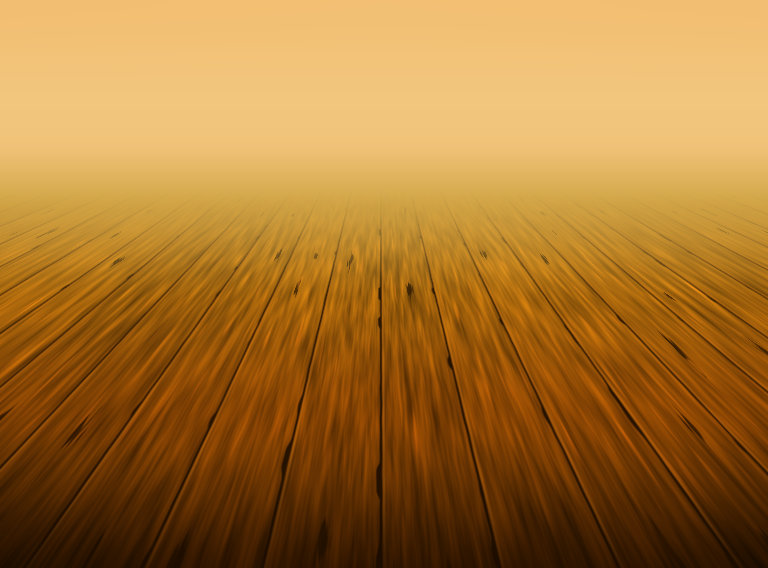
Reproduce this background procedurally as a WebGL 2 fragment shader.

```glsl
#version 300 es
precision highp float;

uniform vec2 u_resolution;
out vec4 fragColor;

// Perspective, in fractions of the canvas
const float HORIZON = 0.884;
const float VANISH_X = 0.496;
const float PLANK_SPREAD = 0.1753;
const float MIN_DEPTH = 0.06;

// Wood detail
const float SEAM_WIDTH = 0.013;
const float CHIP_WIDTH = 0.032;
const float GRAIN_STRENGTH = 0.62;
const float PLANK_VARIATION = 0.16;
const float GOUGE_DENSITY = 0.34;
const float GOUGE_ROWS = 2.2;

// Colours
const vec3 SHADOW = vec3(0.17, 0.075, 0.0);
const vec3 BROWN = vec3(0.50, 0.25, 0.01);
const vec3 GOLD = vec3(0.64, 0.40, 0.05);
const vec3 HAZE = vec3(0.83, 0.66, 0.29);
const vec3 SKY_LOW = vec3(0.94, 0.76, 0.47);
const vec3 SKY_MID = vec3(0.95, 0.775, 0.49);
const vec3 SKY_TOP = vec3(0.95, 0.745, 0.445);
const vec3 SEAM = vec3(0.10, 0.045, 0.0);
const vec3 RIM = vec3(0.78, 0.44, 0.08);

vec2 hash2(vec2 p) {
    vec3 q = fract(vec3(p.xyx) * vec3(0.1031, 0.1030, 0.0973));
    q += dot(q, q.yzx + 33.33);
    return fract((q.xx + q.yz) * q.zy);
}

float cornerSlope(vec2 cell, vec2 offset) {
    return dot(hash2(cell) * 2.0 - 1.0, offset);
}

float gradientNoise(vec2 p) {
    vec2 i = floor(p), f = fract(p);
    vec2 s = f * f * f * (f * (f * 6.0 - 15.0) + 10.0);
    vec2 r = vec2(1.0, 0.0);
    float low = mix(cornerSlope(i, f), cornerSlope(i + r.xy, f - r.xy), s.x);
    float high = mix(cornerSlope(i + r.yx, f - r.yx), cornerSlope(i + r.xx, f - r.xx), s.x);
    return mix(low, high, s.y);
}

// Streaks stretched along the plank; layers too fine for a pixel fade away
float woodGrain(vec2 p, float texel) {
    float sum = 0.0, amplitude = 0.7;
    vec2 frequency = vec2(8.0, 1.5);
    for (int i = 0; i < 4; i++) {
        float visible = 1.0 - smoothstep(0.35, 1.0, texel * frequency.x);
        sum += amplitude * visible * gradientNoise(p * frequency + float(i) * 17.3);
        frequency *= vec2(2.0, 1.8);
        amplitude *= 0.85;
    }
    return sum;
}

// Scattered long dark dents, one candidate per cell
float gouges(float across, float along, float plank) {
    float row = along * GOUGE_ROWS;
    vec2 cell = vec2(plank + 60.0, floor(row));
    vec2 seed = hash2(cell), shape = hash2(cell + 31.7);
    vec2 centre = mix(vec2(0.22, 0.36), vec2(0.78, 0.64), seed);
    vec2 size = mix(vec2(0.025, 0.12), vec2(0.075, 0.32), shape);
    vec2 offset = (vec2(across, fract(row)) - centre) / size;
    float rough = gradientNoise(vec2(across * 28.0, along * 9.0) + seed * 40.0);
    float present = step(hash2(cell + 73.1).x, GOUGE_DENSITY);
    return present * (1.0 - smoothstep(0.35, 1.0, length(offset) + rough * 1.3));
}

void main() {
    vec2 uv = gl_FragCoord.xy / u_resolution;

    // Floor coordinates: planks across, distance along
    float depth = max(HORIZON - uv.y, MIN_DEPTH);
    float across = (uv.x - VANISH_X) / (depth * PLANK_SPREAD);
    float along = 1.0 / depth;
    float texel = fwidth(across);
    float plank = floor(across);
    vec2 plankSeed = hash2(vec2(plank + 91.0, 7.0));

    // Base tone, darker near the viewer and the lower corners
    vec3 floorColor = mix(SHADOW, BROWN, smoothstep(-0.05, 0.28, uv.y));
    floorColor = mix(floorColor, GOLD, smoothstep(0.25, 0.56, uv.y));
    float side = abs(uv.x - 0.5) * 2.0;
    floorColor *= 1.0 - 0.3 * side * side * (1.0 - smoothstep(0.0, 0.35, uv.y));

    // Grain and tone of each plank
    vec2 grainPoint = vec2(across, along * 1.6) + plankSeed * 50.0;
    float grain = woodGrain(grainPoint, texel);
    floorColor *= 1.04 + PLANK_VARIATION * (plankSeed.x - 0.5) + GRAIN_STRENGTH * grain;
    float ember = smoothstep(0.15, 0.5, gradientNoise(grainPoint * vec2(17.0, 2.3) + 9.0));
    floorColor += vec3(0.13, 0.055, 0.01) * ember * smoothstep(0.0, 0.25, uv.y);
    floorColor = mix(floorColor, SEAM, 0.72 * gouges(across - plank, along, plank));

    // Chipped seams with a lit edge
    float seamId = round(across);
    float seamOffset = across - seamId;
    float chip = smoothstep(0.13, 0.38, gradientNoise(vec2(along * 6.5, seamId * 3.7 + 0.4)));
    float wobble = 0.007 * gradientNoise(vec2(along * 14.0, seamId * 5.3));
    float halfWidth = SEAM_WIDTH + CHIP_WIDTH * chip * step(seamOffset, 0.0);
    float gap = abs(seamOffset + wobble);
    float seam = 1.0 - smoothstep(halfWidth - texel, halfWidth + texel, gap);
    float rimGap = abs(seamOffset - 2.4 * SEAM_WIDTH);
    float rim = 1.0 - smoothstep(0.0, SEAM_WIDTH + texel, rimGap);
    floorColor = mix(floorColor, RIM, 0.45 * rim * smoothstep(-0.1, 0.3, uv.y));
    floorColor = mix(floorColor, SEAM, 0.88 * seam);

    // Haze and glowing sky
    vec3 sky = mix(SKY_LOW, SKY_MID, smoothstep(0.70, 0.82, uv.y));
    sky = mix(sky, SKY_TOP, smoothstep(0.82, 1.0, uv.y) * (0.8 + 0.2 * side));
    vec3 color = mix(floorColor, HAZE, smoothstep(0.46, 0.685, uv.y));
    color = mix(color, sky, smoothstep(0.63, 0.76, uv.y));
    fragColor = vec4(clamp(color, 0.0, 1.0), 1.0);
}
```
